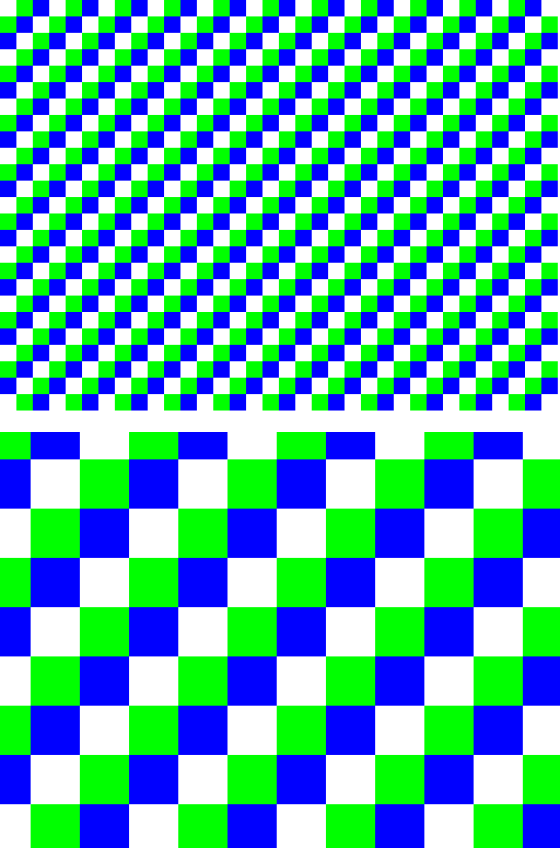
Top: the whole. Bottom: its middle third, enlarged.
This pattern is drawn by a WebGL 2 fragment shader. Its source:

```glsl
#version 300 es
precision highp float;
// Diagonal checker of white, green and blue squares: 34 columns by 25 rows,
// the hue stepping with column + row, so each row shifts one cell to the left.
// A thin white margin is left at the right and bottom; edges are box filtered.

uniform vec2 u_resolution;
out vec4 outColor;

const vec3 WHITE = vec3(1.0);
const vec3 GREEN = vec3(0.0, 1.0, 0.0);
const vec3 BLUE = vec3(0.0, 0.0, 1.0);

const vec2 GRID = vec2(34.0, 25.0);           // whole cells across and down
const vec2 MARGIN = vec2(2.0, 5.0) / 15.0;    // leftover strip, in cells

// Colour of one cell, counted from the upper left; white outside the grid.
vec3 cellColor(vec2 cell, vec2 grid) {
    if (any(lessThan(cell, vec2(0.0))) || any(greaterThan(cell, grid - 0.5))) {
        return WHITE;
    }
    float phase = mod(cell.x + cell.y + 0.5, 3.0);
    return phase < 1.0 ? WHITE : (phase < 2.0 ? GREEN : BLUE);
}

// Blends the four cells around p over the width of one pixel.
vec3 smoothCells(vec2 p, vec2 pixel, vec2 grid) {
    vec2 cell = floor(p - 0.5);
    vec2 blend = clamp((p - cell - 1.0) / pixel + 0.5, 0.0, 1.0);
    vec3 upper = mix(cellColor(cell, grid),
                     cellColor(cell + vec2(1.0, 0.0), grid), blend.x);
    vec3 lower = mix(cellColor(cell + vec2(0.0, 1.0), grid),
                     cellColor(cell + vec2(1.0, 1.0), grid), blend.x);
    return mix(upper, lower, blend.y);
}

void main() {
    // Canvas position measured in cells, with rows running downward.
    vec2 uv = gl_FragCoord.xy / u_resolution;
    vec2 span = GRID + MARGIN;
    vec2 p = vec2(uv.x, 1.0 - uv.y) * span;
    vec2 pixel = span / u_resolution;

    outColor = vec4(smoothCells(p, pixel, GRID), 1.0);
}
```
